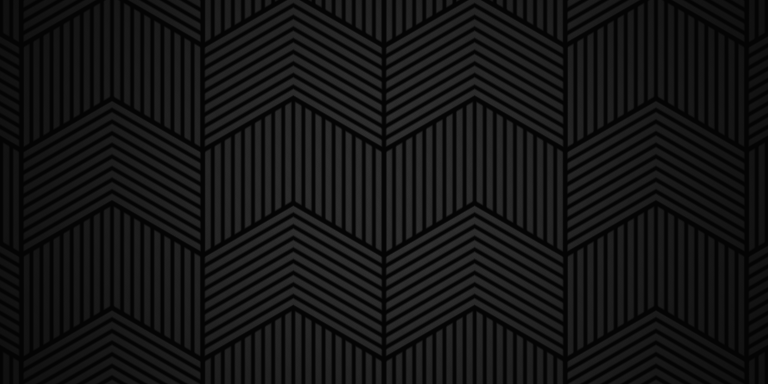
Reproduce this pattern procedurally as a Shadertoy shader.

```glsl
// Dark grooved chevron panels: columns of zigzag bands that alternate between
// slanted and upright slats. Each band is nine slats deep on a 30 degree grid;
// grooves come from line distances, under a soft central light.

const float SLATS = 9.0;             // slats per band and per half column
const float HALF_COLUMN = 0.2361;    // half column width, in canvas heights
const float BAND_SHIFT = 0.945;      // band offset from the centre, in slats
const vec2  SLOPE = vec2(0.5, 0.8660254); // sine and cosine of 30 degrees
const float GROOVE = 0.19;           // half width of a groove, in slats
const float SEAM = 0.22;             // half width of a panel border, in slats
const float SOFTNESS = 0.13;         // blur of groove edges, in slats
const float BEVEL = 0.12;            // brightness change across a slat
const float GRAIN = 0.025;           // strength of the surface grain
const float LIGHT_FLOOR = 0.032;     // slat brightness far from the light
const float LIGHT_GAIN = 0.148;      // extra brightness at the centre
const float LIGHT_FALLOFF = 1.3;
const vec3  GROOVE_COLOR = vec3(0.014);

// Distance to the nearest multiple of a period.
float lineDistance(float x, float period) {
    return abs(x - period * floor(x / period + 0.5));
}

// Coverage outside a line of the given half width.
float outsideLine(float dist, float halfWidth, float blur) {
    return smoothstep(halfWidth - blur, halfWidth + blur, dist);
}

// Fine grain from crossed, layered sines.
float grain(vec2 p) {
    float fine = sin(p.x * 19.0 + 2.0 * sin(p.y * 7.0));
    fine *= sin(p.y * 17.0 + 2.0 * sin(p.x * 5.0));
    return fine + 0.5 * sin(p.x * 3.1 + p.y * 2.3);
}

void mainImage(out vec4 fragColor, in vec2 fragCoord) {
    vec2 centered = (fragCoord - 0.5 * iResolution.xy) / iResolution.y;
    float slatWidth = HALF_COLUMN / SLATS;
    vec2 p = centered / slatWidth;
    float blur = max(SOFTNESS, 0.8 / (iResolution.y * slatWidth));

    // Column and its folded zigzag depth, measured across the slats
    float columnWidth = 2.0 * SLATS;
    float column = floor(p.x / columnWidth);
    float across = p.x - columnWidth * (column + 0.5);
    float depth = -dot(vec2(abs(across), p.y), SLOPE) - BAND_SHIFT;

    // Every third column swaps the two kinds of band
    float swapped = 1.0 - step(0.5, abs(mod(column, 3.0) - 1.0));
    float band = floor(depth / SLATS);
    bool upright = mod(band + swapped, 2.0) > 0.5;

    // Slats, their grooves and the panel borders
    float slat = upright ? across : depth;
    float body = outsideLine(lineDistance(slat, 1.0), GROOVE, blur);
    body *= outsideLine(lineDistance(depth, SLATS), SEAM, blur);
    body *= outsideLine(lineDistance(p.x, columnWidth), SEAM, blur);

    // Bevel, grain and central light
    float bevel = 1.0 + BEVEL * (0.5 - fract(slat));
    float light = LIGHT_FLOOR
        + LIGHT_GAIN * exp(-LIGHT_FALLOFF * dot(centered, centered));
    vec3 slatColor = vec3(light * bevel * (1.0 + GRAIN * grain(p)));

    fragColor = vec4(mix(GROOVE_COLOR, slatColor, body), 1.0);
}
```
